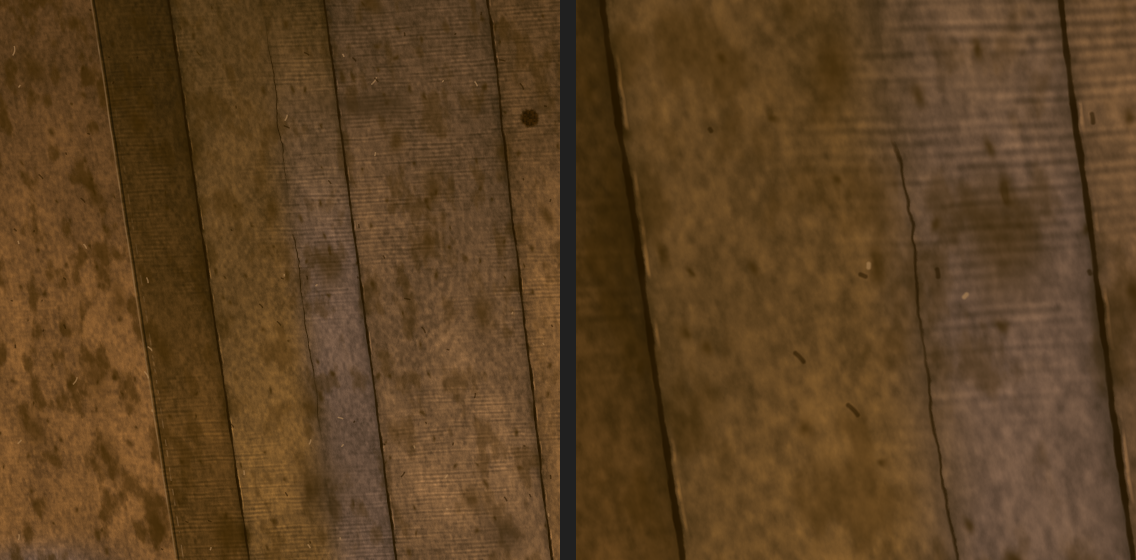
Left: the whole. Right: its middle third, enlarged.
Write a WebGL 2 fragment shader that draws this texture.

```glsl
#version 300 es
precision highp float;
// Old leaning floor boards: flat board tones are layered with grain noise,
// saw marks, blotches and smudges, then cut by dark seams, a crack and a
// pale ridge, with a knot and scattered splinters on top.
uniform vec2 u_resolution;
out vec4 fragColor;

const vec4 SEAMS = vec4(0.163, 0.301, 0.579, 0.872);
const float CRACK = 0.468;
const vec3 GAP = vec3(0.13, 0.075, 0.02);
const vec3 STAIN = vec3(0.215, 0.135, 0.03);
const vec3 PALE = vec3(0.60, 0.46, 0.30);

float hash(vec2 p) {
  return fract(sin(dot(p, vec2(127.1, 311.7))) * 43758.5453);
}

float noise(vec2 p) {
  vec2 i = floor(p), f = fract(p);
  f = f * f * (3.0 - 2.0 * f);
  return mix(mix(hash(i), hash(i + vec2(1, 0)), f.x),
             mix(hash(i + vec2(0, 1)), hash(i + vec2(1, 1)), f.x), f.y);
}

float fbm(vec2 p) {
  float sum = 0.0, amp = 0.5;
  for (int i = 0; i < 5; i++) {
    sum += amp * noise(p);
    p = mat2(1.6, 1.2, -1.2, 1.6) * p + 7.3;
    amp *= 0.5;
  }
  return sum / 0.97;
}

float edge(float x, float at) { return smoothstep(at - 0.002, at + 0.002, x); }

float line(float d, float halfWidth) {
  float soft = 0.0006 + 0.4 / u_resolution.y;
  return 1.0 - smoothstep(halfWidth - soft, halfWidth + soft, abs(d));
}

float smudge(vec2 p, vec2 centre, vec2 radii) {
  vec2 q = (p - centre) / radii;
  return exp(-dot(q, q));
}

// Soft round-to-oval spots, at most one per grid cell.
float spots(vec2 p, float cells, float chance, float size) {
  float sum = 0.0;
  vec2 cell = floor(p * cells);
  for (int k = 0; k < 9; k++) {
    vec2 id = cell + vec2(k % 3 - 1, k / 3 - 1);
    vec2 centre = (id + vec2(hash(id + 3.1), hash(id + 8.7))) / cells;
    float r = size * mix(0.5, 1.2, hash(id + 5.5));
    sum += step(hash(id), chance) * smudge(p, centre, vec2(r, r * 1.6));
  }
  return min(sum, 1.0);
}

// Short bent chips inside grid cells.
float splinters(vec2 p, float cells, float chance, float size) {
  vec2 id = floor(p * cells);
  vec2 q = (fract(p * cells) - 0.3 - 0.4 * vec2(hash(id + 1.7), hash(id + 4.2))) / cells;
  float angle = 0.8 + 2.2 * hash(id + 9.4);
  vec2 dir = vec2(cos(angle), sin(angle));
  float reach = size * mix(0.1, 1.0, pow(hash(id + 6.6), 2.0));
  float along = clamp(dot(q, dir), -reach, reach);
  q.x += 30.0 * along * along;
  return step(hash(id), chance) * line(length(q - dir * along), 0.0013);
}

void main() {
  vec2 uv = gl_FragCoord.xy / u_resolution;
  float down = 1.0 - uv.y;

  // Board space: x is constant along the leaning seams.
  float across = (uv.x - 0.16 * down) / (1.0 - 0.055 * down);
  vec2 board = vec2(across, uv.y);
  float wobble = (fbm(vec2(3.0, uv.y * 13.0)) - 0.5) * 0.007;

  // Board tones, lighter toward the bottom.
  vec3 col = vec3(0.425, 0.288, 0.148);
  col = mix(col, vec3(0.300, 0.202, 0.085), edge(across, SEAMS.x));
  col = mix(col, vec3(0.390, 0.275, 0.135), edge(across, SEAMS.y));
  col = mix(col, vec3(0.405, 0.294, 0.186), edge(across, SEAMS.z));
  col = mix(col, vec3(0.430, 0.303, 0.170), edge(across, SEAMS.w));
  col *= mix(0.76, 1.13, smoothstep(-0.1, 0.85, down));

  // Greyish purple wash beside the crack and in the bottom left corner.
  float wash = smoothstep(CRACK - 0.04, CRACK + 0.03, across) * (1.0 - edge(across, SEAMS.z));
  wash *= smoothstep(0.0, 0.5, down) * (0.5 + 0.8 * fbm(uv * 6.0));
  wash += smudge(uv, vec2(0.08, -0.01), vec2(0.12, 0.04));
  col = mix(col, vec3(0.400, 0.308, 0.245), min(wash, 0.9));

  // Broad mottling, fine grain and short streaks along the boards.
  float leftBoard = 1.0 - edge(across, SEAMS.x);
  float mottle = fbm(board * vec2(15.0, 8.0));
  float fine = fbm(board * vec2(170.0, 120.0));
  float streak = noise(board * vec2(240.0, 50.0));
  col *= 1.0 + 0.42 * (mottle - 0.5) + 0.50 * (fine - 0.5) + 0.09 * (streak - 0.5);

  // Broken saw marks across the boards and growth rings on the fourth one.
  float rows = uv.y - 0.05 * uv.x + 0.008 * fbm(uv * 9.0);
  float sawing = (1.0 - 0.8 * leftBoard) * smoothstep(0.25, 0.6, fbm(uv * 5.0 + 2.0));
  float broken = smoothstep(0.1, 0.9, noise(vec2(uv.x * 28.0, rows * 134.0)));
  col *= 1.0 + 0.12 * sawing * sin(rows * 840.0) * broken;
  col *= 1.0 + 0.10 * sawing * (noise(vec2(uv.x * 35.0, rows * 230.0)) - 0.5);
  vec2 ringPos = (uv - vec2(0.74, 0.57)) * vec2(1.0, 0.55);
  float rings = sin(430.0 * length(ringPos) + 16.0 * fbm(uv * 8.0));
  float ringArea = smudge(uv, vec2(0.77, 0.45), vec2(0.10, 0.24)) * edge(across, SEAMS.z);
  col *= 1.0 + 0.07 * ringArea * rings * (0.4 + fine);

  // Dark blotches, scattered spots and larger smudges.
  float blotch = smoothstep(0.52, 0.76, fbm(board * vec2(38.0, 22.0) + 4.0));
  col = mix(col, STAIN, blotch * mix(0.36, 0.58, leftBoard));
  vec2 ragged = board + 0.025 * (vec2(fbm(uv * 25.0), fbm(uv * 25.0 + 9.0)) - 0.5);
  col = mix(col, STAIN, 0.55 * spots(ragged, 7.0, 0.45, 0.020));
  col = mix(col, STAIN * 0.9, 0.60 * spots(ragged + 3.0, 30.0, 0.16, 0.004));
  float soot = smudge(ragged, vec2(0.635, 0.81), vec2(0.085, 0.026));
  soot += 0.8 * smudge(uv, vec2(0.57, 0.12), vec2(0.05, 0.07));
  soot += smudge(ragged, vec2(0.79, 0.045), vec2(0.04));
  col = mix(col, vec3(0.22, 0.155, 0.09), 0.6 * min(soot, 1.0));

  // Uneven seams with soft shadows and worn lips, then the broken crack.
  for (int i = 1; i < 4; i++) {
    float d = across - SEAMS[i] + wobble * (i == 3 ? 1.0 : 0.4) + 0.002 * (fine - 0.5);
    float wear = fbm(vec2(float(i) * 9.0, uv.y * 45.0));
    col *= 1.0 - 0.30 * exp(-abs(d) * 130.0);
    col *= 1.0 + 0.45 * smoothstep(0.45, 0.75, wear) * line(d - 0.0045, 0.001);
    col = mix(col, GAP, mix(0.6, 1.0, wear) * line(d, 0.0009 + 0.0019 * wear));
  }
  float crackPath = across - CRACK + 2.4 * wobble + 0.003 * (fine - 0.5);
  float open = smoothstep(0.25, 0.6, noise(vec2(8.0, uv.y * 13.0))) * smoothstep(0.2, 0.3, uv.y);
  col *= 1.0 - 0.15 * exp(-abs(crackPath) * 200.0);
  col = mix(col, GAP, 0.65 * open * line(crackPath, 0.0008));

  // Raised strip with a pale edge and a chipped inner edge.
  float ridge = across - SEAMS.x + 0.3 * wobble;
  float chipped = smoothstep(0.4, 0.8, noise(vec2(2.0, uv.y * 160.0)));
  col *= 1.0 - 0.40 * line(ridge - 0.005, 0.0016);
  col = mix(col, PALE, 0.60 * line(ridge, 0.0014) * (0.4 + 0.6 * noise(vec2(5.0, uv.y * 45.0))));
  col = mix(col, PALE, 0.45 * chipped * down * line(ridge - 0.014, 0.0011));

  // Knot hole, then pale splinters and dark nicks.
  vec2 knot = uv - vec2(0.946, 0.789);
  float hole = 1.0 - smoothstep(0.012, 0.019, length(knot) + 0.004 * (fine - 0.5));
  col = mix(col, GAP * (0.8 + 0.9 * noise(knot * 350.0)), 0.9 * hole);
  col = mix(col, PALE * 1.1, 0.65 * splinters(uv, 17.0, 0.12, 0.008));
  col = mix(col, GAP, 0.55 * splinters(uv + 5.3, 23.0, 0.10, 0.006));

  // Darks turn warmer.
  col.b -= 0.02 * (1.0 - smoothstep(0.20, 0.40, col.r));
  fragColor = vec4(col, 1.0);
}
```
